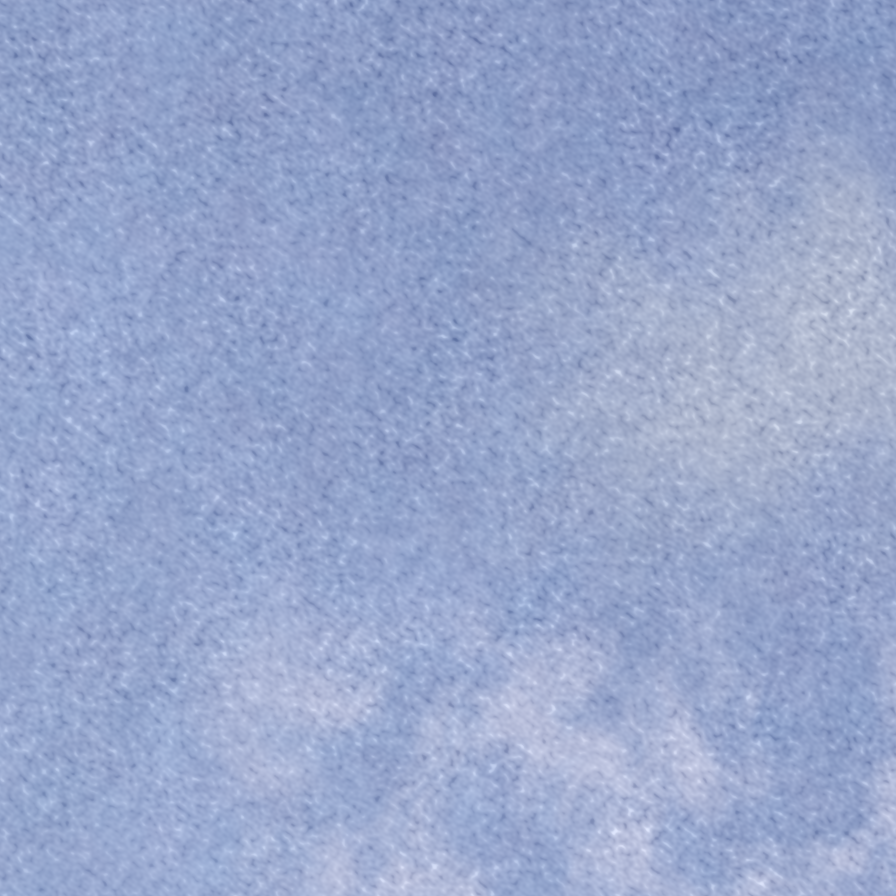
This texture is drawn by a WebGL 2 fragment shader. Its source:

```glsl
#version 300 es
precision highp float;
// Pale blue sky with a grey haze on the right and soft wisps near the bottom.
// Smooth gradients and warped gradient noise form the clouds; mottling and two
// finer layers of slanted noise, with soft flecks, form the grain.
uniform vec2 u_resolution;
out vec4 fragColor;

// Random unit gradient for a lattice point
vec2 gradientAt(vec2 cell) {
  uvec2 q = uvec2(ivec2(cell) + 4096);
  uint h = q.x * 1597u + q.y * 51749u;
  h = (h ^ (h >> 15)) * 73471u;
  h = (h ^ (h >> 13)) * 91193u;
  h ^= h >> 16;
  float angle = float(h & 65535u) / 65536.0 * 6.28318;
  return vec2(cos(angle), sin(angle));
}

float gradientNoise(vec2 p) {
  vec2 i = floor(p), f = p - i;
  vec2 u = f * f * f * (f * (f * 6.0 - 15.0) + 10.0);
  vec2 e = vec2(1.0, 0.0);
  float a = dot(gradientAt(i), f);
  float b = dot(gradientAt(i + e.xy), f - e.xy);
  float c = dot(gradientAt(i + e.yx), f - e.yx);
  float d = dot(gradientAt(i + e.xx), f - e.xx);
  return mix(mix(a, b, u.x), mix(c, d, u.x), u.y);
}

float fbm(vec2 p) {
  float sum = 0.0, amplitude = 1.0;
  for (int octave = 0; octave < 4; octave++) {
    sum += amplitude * gradientNoise(p);
    p = mat2(1.6, 1.2, -1.2, 1.6) * p + 7.3;
    amplitude *= 0.5;
  }
  return sum;
}

void main() {
  vec2 p = gl_FragCoord.xy / u_resolution;

  // Sky: lighter on the left, deeper toward the upper right
  float depth = smoothstep(0.0, 1.4, p.x * 0.7 + p.y * 0.75);
  vec3 color = mix(vec3(0.588, 0.660, 0.820), vec3(0.528, 0.598, 0.770), depth);
  color += 0.025 * fbm(p * 5.0 + 21.0);
  color += vec3(0.012, -0.004, -0.006) * fbm(p * 13.0 + 50.0);

  // Broad grey haze, ragged at its rim
  vec2 warp = vec2(fbm(p * 3.5 + 3.0), fbm(p * 3.5 + 17.0));
  float hazeDistance = length((p - vec2(0.92, 0.59) + 0.10 * warp) / vec2(0.48, 0.31));
  float haze = 1.0 - smoothstep(0.05, 1.0, hazeDistance + 0.2 * fbm(p * 9.0 + 60.0));
  color = mix(color, vec3(0.672, 0.712, 0.812), haze);

  // Soft wisps along the bottom
  float band = (1.0 - smoothstep(0.22, 0.38, p.y + 0.05 * warp.y))
             * smoothstep(0.15, 0.36, p.x + 0.05 * warp.x);
  float wisp = smoothstep(-0.20, 0.50, fbm(p * vec2(6.0, 5.0) + 0.4 * warp + 8.0) + 0.05);
  color = mix(color, vec3(0.715, 0.745, 0.865), wisp * band);

  // Mottling between cloud and grain size
  float mottle = 0.035 * gradientNoise(p * 24.0 + 70.0)
               + 0.040 * gradientNoise(p * 52.0 + 80.0);
  color += 0.012 + mottle * vec3(1.0, 0.95, 0.75) - vec3(0.0, 0.004, 0.012);

  // Slanted grain, bent slightly and varying in strength
  vec2 slanted = mat2(0.8, 0.6, -0.6, 0.8) * p + 0.004 * warp;
  float coarse = gradientNoise(slanted * vec2(72.0, 105.0) + 5.0);
  float fine = gradientNoise(slanted * vec2(145.0, 190.0) + 31.0);
  float strength = 1.0 + 0.6 * gradientNoise(p * 9.0 + 40.0);
  float grain = 0.085 * coarse + 0.075 * fine;

  // Soft flecks where both layers peak or dip together
  float peak = coarse + fine;
  grain += 0.050 * smoothstep(0.40, 1.0, peak);
  grain -= 0.050 * smoothstep(0.40, 1.0, -peak);
  color += grain * strength * vec3(1.0, 0.97, 0.80);

  fragColor = vec4(clamp(color, 0.0, 1.0), 1.0);
}
```
